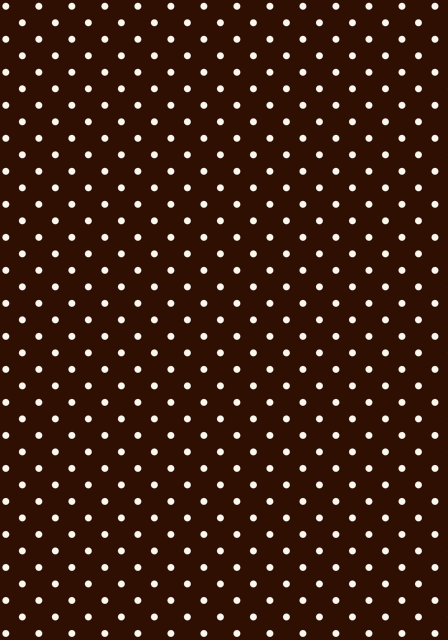
This pattern is drawn by a Shadertoy shader. Its source:

```glsl
// Small cream polka dots on dark brown, in a staggered grid of rows.
// Two square lattices, offset by half a cell, give the distance to the nearest
// dot; a thin darker rim surrounds each one. Lengths are in canvas heights.

#define PERIOD 0.05158
#define FIRST_DOT vec2(0.0091, 0.0102)
#define DOT_RADIUS 0.00538
#define RIM_WIDTH 0.0013
#define GROUND_COLOR vec3(0.19, 0.06, 0.01)
#define RIM_COLOR vec3(0.14, 0.04, 0.01)
#define DOT_COLOR vec3(0.99, 0.97, 0.93)

// Distance to the nearest point of a square lattice with the given spacing
float latticeDistance(vec2 p, float spacing) {
    vec2 cell = p / spacing;
    return length(cell - round(cell)) * spacing;
}

// Signed distance to the staggered dots
float dotDistance(vec2 p) {
    float evenRows = latticeDistance(p, PERIOD);
    float oddRows = latticeDistance(p - 0.5 * PERIOD, PERIOD);
    return min(evenRows, oddRows) - DOT_RADIUS;
}

void mainImage(out vec4 fragColor, in vec2 fragCoord) {
    vec2 p = fragCoord / iResolution.y - FIRST_DOT;
    float edge = 0.75 / iResolution.y;
    float d = dotDistance(p);

    // Ground, rim, then dot
    float rim = 1.0 - smoothstep(-edge, edge, d - RIM_WIDTH);
    float disc = 1.0 - smoothstep(-edge, edge, d);
    vec3 color = mix(GROUND_COLOR, RIM_COLOR, rim);
    color = mix(color, DOT_COLOR, disc);

    fragColor = vec4(color, 1.0);
}
```
